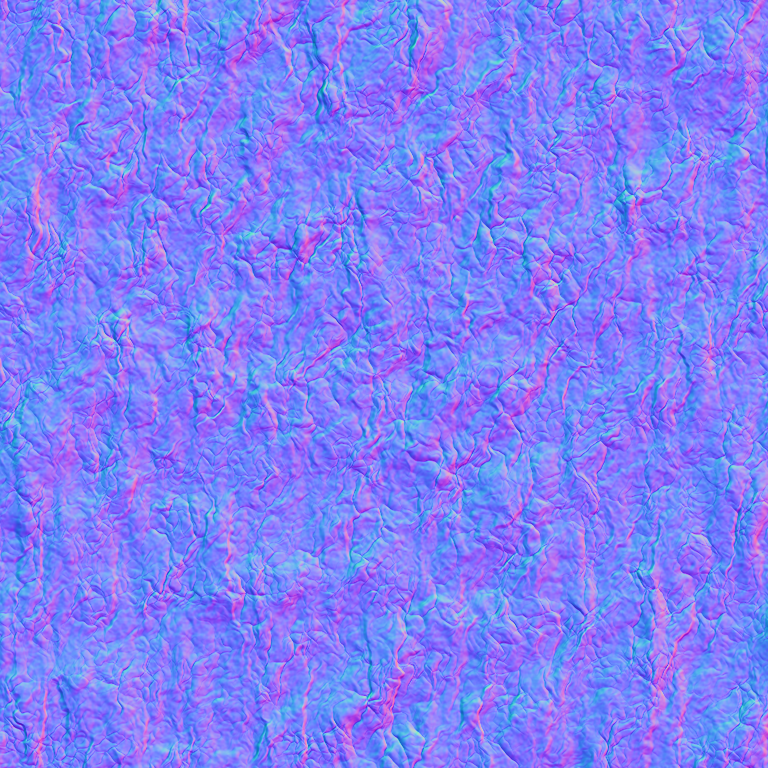
Reproduce this texture map procedurally as a Shadertoy shader.

```glsl
vec2 hash2(vec2 p) {
    vec3 q = fract(p.xyx * vec3(0.1031, 0.1030, 0.0973));
    q += dot(q, q.yzx + 33.33);
    return fract((q.xx + q.yz) * q.zy);
}

float slopeAt(vec2 cell, vec2 f, vec2 corner) {
    return dot(hash2(cell + corner) * 2.0 - 1.0, f - corner);
}

// Gradient noise, centred on zero
float gradNoise(vec2 p) {
    vec2 i = floor(p), f = p - i;
    vec2 u = f * f * f * (f * (f * 6.0 - 15.0) + 10.0);
    float low = mix(slopeAt(i, f, vec2(0, 0)), slopeAt(i, f, vec2(1, 0)), u.x);
    float high = mix(slopeAt(i, f, vec2(0, 1)), slopeAt(i, f, vec2(1, 1)), u.x);
    return mix(low, high, u.y);
}

vec2 noise2(vec2 p) {
    return vec2(gradNoise(p), gradNoise(p + 41.7));
}

// Pillows that meet in soft creases
float pillows(vec2 p) {
    float n = gradNoise(p);
    return sqrt(n * n + 0.002);
}

// Patches that fade in and out, 0 to 1
float patches(vec2 p) {
    return smoothstep(-0.12, 0.25, gradNoise(p));
}

// Rounded plates split by narrow cracks: 0 in the crack, 1 on the plate
float plates(vec2 p, float steepness) {
    vec2 i = floor(p), f = p - i;
    float nearest = 8.0, second = 8.0;
    for (int y = -1; y <= 1; y++) {
        for (int x = -1; x <= 1; x++) {
            vec2 cell = vec2(x, y);
            float d = length(cell + hash2(i + cell) - f);
            second = min(second, max(d, nearest));
            nearest = min(nearest, d);
        }
    }
    return 1.0 - exp(-steepness * (second - nearest));
}

float barkHeight(vec2 p) {
    // Bent and crumpled coordinates, and a copy leaning to the right
    vec2 bent = p + 0.025 * noise2(p * vec2(14, 9));
    vec2 crumpled = bent + 0.013 * noise2(p * 38.0 + 7.0) + 0.005 * noise2(p * 95.0 + 15.0);
    vec2 lean = vec2(crumpled.x - 0.5 * crumpled.y, crumpled.y);

    // The middle is chunkier, the rim more fibrous
    float chunky = smoothstep(0.55, 0.1, length(p - vec2(0.45, 0.58)) + 0.5 * gradNoise(p * 4.0));

    // Broad swellings
    float h = 0.015 * gradNoise(lean * vec2(10, 7) + 3.0);
    h += mix(0.005, 0.010, chunky) * gradNoise(lean * vec2(22, 15) + 19.0);

    // Lumps with creases between them
    h += mix(0.004, 0.008, chunky) * pillows(crumpled * vec2(40, 30) + 61.0);
    h += 0.0026 * pillows(crumpled * vec2(88, 76) + 5.0);

    // Upright fibres and broken ledges
    h += mix(0.006, 0.003, chunky) * gradNoise(bent * vec2(42, 9) + 27.0);
    float ledge = smoothstep(-0.04, 0.06, gradNoise(crumpled * vec2(20, 4) + 83.0));
    h += 0.0042 * ledge * patches(p * vec2(15, 8) + 31.0);
    float leaningLedge = smoothstep(-0.05, 0.06, gradNoise(lean * vec2(24, 9) + 47.0));
    h += 0.0032 * leaningLedge * patches(p * 13.0 + 71.0);

    // Large and small plates, only here and there
    h += 0.0036 * patches(p * vec2(16, 11) + 23.0) * plates(crumpled * vec2(32, 20) + 11.0, 5.0);
    h += 0.0013 * patches(p * 19.0 + 53.0) * plates(crumpled * vec2(74, 64) + 37.0, 4.0);

    // Fine grain
    h += 0.0012 * gradNoise(p * 110.0) + 0.0005 * gradNoise(p * 200.0);
    return h;
}

void mainImage(out vec4 fragColor, in vec2 fragCoord) {
    vec2 p = fragCoord / iResolution.y;
    vec2 stepX = vec2(0.002, 0.0);

    // Surface normal from height differences
    float h = barkHeight(p);
    vec2 rise = vec2(barkHeight(p + stepX), barkHeight(p + stepX.yx)) - h;
    vec3 normal = normalize(vec3(-0.9 * rise / stepX.x, 1.0));

    fragColor = vec4(0.5 + 0.5 * normal, 1.0);
}
```
